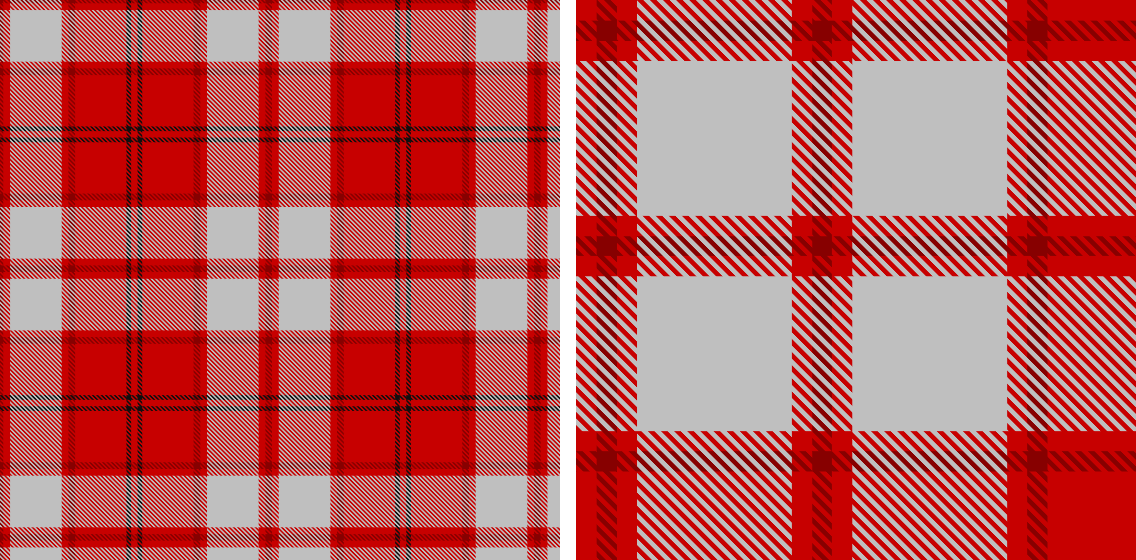
Left, the full canvas; right, a detail of the centre.
Reproduce this pattern procedurally as a WebGL 2 fragment shader.

```glsl
#version 300 es
precision highp float;
// Red and pale grey tartan with dark red and black lines, woven in a fine diagonal twill.

uniform vec2 u_resolution;
out vec4 fragColor;

// Coverage of a stripe, softened over one pixel.
float stripe(float d, float center, float halfWidth, float pixel) {
    return clamp(0.5 + (halfWidth - abs(d - center)) / pixel, 0.0, 1.0);
}

// Thread colour across the mirrored sett; 512 threads span the canvas.
vec3 sett(float thread, float pixel) {
    float d = abs(mod(thread + 122.83, 245.66) - 122.83);
    vec3 darkRed = vec3(0.53, 0.0, 0.0);
    vec3 color = vec3(0.78, 0.0, 0.0);
    color = mix(color, vec3(0.75), stripe(d, 32.8, 23.6, pixel));
    color = mix(color, darkRed, stripe(d, 0.0, 3.0, pixel));
    color = mix(color, darkRed, stripe(d, 65.6, 3.1, pixel));
    return mix(color, vec3(0.06), stripe(d, 117.75, 2.15, pixel));
}

void main() {
    // Threads are counted from the upper left corner.
    vec2 uv = gl_FragCoord.xy / u_resolution;
    vec2 thread = 512.0 * vec2(uv.x, 1.0 - uv.y);
    vec2 pixel = 512.0 / u_resolution;

    vec3 warp = sett(thread.x, pixel.x);
    vec3 weft = sett(thread.y, pixel.y);

    // Two-over-two twill, its ribs falling to the right.
    float rib = abs(fract((thread.x - thread.y) / 4.0 + 0.125) - 0.5);
    float over = clamp(0.5 + (0.25 - rib) * 4.0 / max(pixel.x, pixel.y), 0.0, 1.0);

    fragColor = vec4(mix(weft, warp, over), 1.0);
}
```
